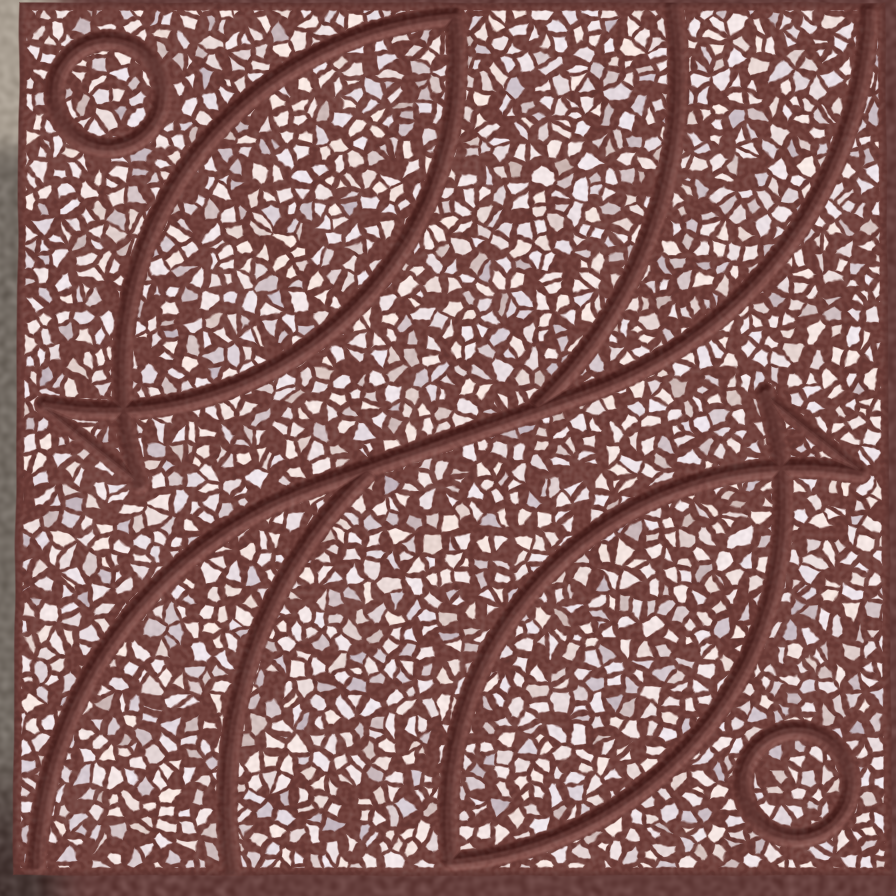
This pattern is drawn by a three.js fragment shader. Its source:

```glsl
#define CELLS 49.0
#define SOFT 0.0012
#define GROOVE 0.0115
#define CENTER vec2(0.505, 0.510)
#define TILE_HALF vec2(0.487, 0.487)
#define MORTAR vec3(0.43, 0.24, 0.22)
#define SHADOW vec3(0.31, 0.17, 0.16)
#define DUSTY vec3(0.54, 0.39, 0.37)
#define CHIP vec3(0.96, 0.91, 0.91)
#define CHIP_DIM vec3(0.77, 0.70, 0.71)
#define LIT_SIDE vec2(0.45, -0.89)

varying vec2 vUv;

vec2 hash2(vec2 p) {
  vec3 q = fract(p.xyx * vec3(0.1031, 0.1030, 0.0973));
  q += dot(q, q.yzx + 33.33);
  return fract((q.xx + q.yz) * q.zy);
}

float gradDot(vec2 cell, vec2 offset, vec2 f) {
  return dot(hash2(cell + offset) * 2.0 - 1.0, f - offset);
}

float gradientNoise(vec2 p) {
  vec2 i = floor(p), f = fract(p);
  vec2 u = f * f * f * (f * (f * 6.0 - 15.0) + 10.0);
  float low = mix(gradDot(i, vec2(0.0), f), gradDot(i, vec2(1.0, 0.0), f), u.x);
  float high = mix(gradDot(i, vec2(0.0, 1.0), f), gradDot(i, vec2(1.0), f), u.x);
  return mix(low, high, u.y);
}

float segment(vec2 p, vec2 a, vec2 b) {
  vec2 ab = b - a;
  return length(p - a - ab * clamp(dot(p - a, ab) / dot(ab, ab), 0.0, 1.0));
}

// Arc centred on angle mid, reaching halfSpan to either side
float arc(vec2 p, vec2 c, float r, float mid, float halfSpan) {
  p -= c;
  float cm = cos(mid), sm = sin(mid);
  p = vec2(cm * p.x + sm * p.y, abs(cm * p.y - sm * p.x));
  vec2 tip = vec2(cos(halfSpan), sin(halfSpan));
  bool inside = p.y * tip.x < p.x * tip.y;
  return inside ? abs(length(p) - r) : length(p - tip * r);
}

// One fish and one half of the S-shaped stem with its branch
float halfMotif(vec2 p) {
  float stem = min(arc(p, vec2(-0.004, 0.495), 0.469, -0.636, 0.598),
                   segment(p, vec2(0.0), vec2(0.151, 0.052)));
  float branch = arc(p, vec2(-0.258, 0.406), 0.510, -0.326, 0.477);
  float belly = arc(p, vec2(-0.385, 0.422), 0.390, -0.812, 0.939);
  float back = arc(p, vec2(0.031, 0.073), 0.400, 2.550, 0.908);
  float tail = segment(p, vec2(-0.456, 0.036), vec2(-0.346, -0.051)) + 0.003;
  float ring = abs(length(p - vec2(-0.384, 0.385)) - 0.060);
  return min(min(min(stem, branch), min(belly, back)), min(tail, ring));
}

float motif(vec2 p) {
  return min(halfMotif(p), halfMotif(-p));
}

// Signed depth inside a broken stone, in cells; id receives its cell
float brokenStone(vec2 p, out vec2 id) {
  vec2 base = floor(p), f = fract(p), nearest = vec2(0.0), home = vec2(0.0);
  float best = 8.0;
  for (int j = -1; j <= 1; j++) for (int i = -1; i <= 1; i++) {
    vec2 g = vec2(float(i), float(j));
    vec2 r = g + hash2(base + g) - f;
    if (dot(r, r) < best) { best = dot(r, r); nearest = r; home = g; }
  }
  float edge = 8.0;
  for (int j = -2; j <= 2; j++) for (int i = -2; i <= 2; i++) {
    vec2 g = home + vec2(float(i), float(j));
    vec2 r = g + hash2(base + g) - f;
    vec2 gap = r - nearest;
    if (dot(gap, gap) > 0.0001) edge = min(edge, dot(0.5 * (r + nearest), normalize(gap)));
  }
  id = base + home;
  float depth = edge - mix(0.06, 0.20, hash2(id + 71.0).x);
  // Two random cuts break the regular cell outline
  for (int k = 0; k < 2; k++) {
    vec2 cut = hash2(id + 13.0 + 29.0 * float(k));
    float angle = 6.2832 * cut.x;
    depth = min(depth, mix(0.10, 0.42, cut.y) - dot(nearest, vec2(cos(angle), sin(angle))));
  }
  return depth;
}

vec3 surroundings(vec2 uv) {
  vec3 ground = mix(vec3(0.45, 0.42, 0.39), vec3(0.66, 0.62, 0.57), smoothstep(0.81, 0.86, uv.y));
  ground = mix(vec3(0.27, 0.21, 0.20), ground, smoothstep(0.02, 0.20, uv.y));
  ground = mix(ground, vec3(0.40, 0.25, 0.24), smoothstep(0.03, 0.10, uv.x));
  return ground + 0.12 * gradientNoise(uv * 90.0);
}

void main() {
  vec2 p = vUv - CENTER;
  float fine = gradientNoise(vUv * 170.0);
  float broad = gradientNoise(vUv * 14.0);

  // Mortar
  vec3 color = mix(MORTAR, DUSTY, clamp(0.12 + 0.7 * fine + 0.3 * broad, 0.0, 1.0));
  color = mix(color, SHADOW, clamp(-0.7 * fine - 0.3 * broad, 0.0, 0.6));

  // Chips, kept clear of the grooves and the rim
  float d = motif(p);
  vec2 toRim = TILE_HALF - vec2(0.008 * p.y, 0.0) - abs(p);
  float rim = min(toRim.x, toRim.y);
  vec2 warp = vec2(gradientNoise(vUv * 60.0), gradientNoise(vUv * 60.0 + 19.0));
  vec2 id;
  float chip = brokenStone(vUv * CELLS + 0.2 * warp, id) / CELLS;
  vec2 rnd = hash2(id + 37.0);
  chip = min(chip, min(d - GROOVE - 0.001, rim - 0.009)) + 0.0015 * fine;
  vec3 stone = mix(CHIP, CHIP_DIM, rnd.y * rnd.y * rnd.y);
  stone += 0.04 * (rnd.x - 0.5) * vec3(1.0, 0.2, -1.2) + 0.06 * fine;
  color = mix(color, stone, smoothstep(-SOFT, SOFT, chip));

  // Carved grooves with one wall in shade and one lit
  vec2 e = vec2(0.002, 0.0);
  vec2 slope = vec2(motif(p + e) - motif(p - e), motif(p + e.yx) - motif(p - e.yx)) / (2.0 * e.x);
  float facing = dot(slope, LIT_SIDE);
  float wall = smoothstep(0.001, 0.005, d) * (1.0 - smoothstep(0.008, GROOVE + SOFT, d));
  float carved = 1.0 - smoothstep(0.003, GROOVE, d);
  color = mix(color, SHADOW, carved * 0.45);
  color += wall * facing * vec3(0.12, 0.10, 0.095);

  // Worn rim and the ground around the tile
  color = mix(color, SHADOW, 0.45 * (1.0 - smoothstep(0.0, 0.008, rim)));
  color = mix(surroundings(vUv), color, smoothstep(-SOFT, SOFT, rim + 0.002 * broad));
  gl_FragColor = vec4(color, 1.0);
}
```
